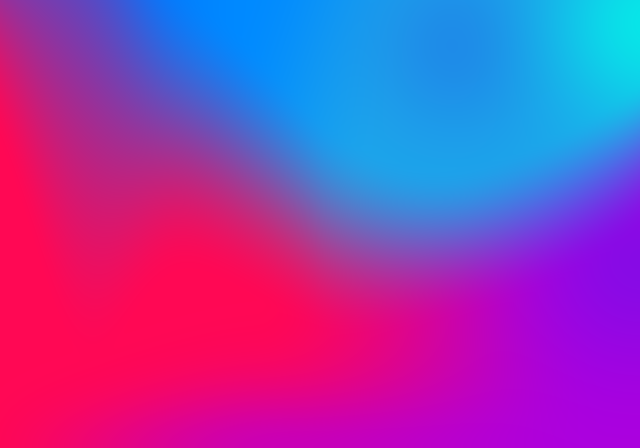
Reproduce this background procedurally as a Shadertoy shader.

```glsl
#define GLOW_RADIUS 0.20
#define CYAN_RADIUS 0.22
#define VIOLET_RADIUS 0.25
#define FLOOR_REACH 0.14
#define EDGE_SOFTNESS 0.17

const vec3 RED     = vec3(1.00, 0.03, 0.33);
const vec3 MAGENTA = vec3(0.79, 0.00, 0.71);
const vec3 PURPLE  = vec3(0.68, 0.00, 0.87);
const vec3 VIOLET  = vec3(0.53, 0.04, 0.90);
const vec3 INDIGO  = vec3(0.02, 0.41, 0.98);
const vec3 AZURE   = vec3(0.00, 0.54, 1.00);
const vec3 SKY     = vec3(0.11, 0.65, 0.92);
const vec3 STEEL   = vec3(0.12, 0.54, 0.91);
const vec3 CYAN    = vec3(0.03, 0.90, 0.91);

float bell(float x) {
    return exp(-x * x);
}

// Round falloff, measured in canvas heights
float glow(vec2 uv, vec2 center, float radius) {
    vec2 aspect = vec2(iResolution.x / iResolution.y, 1.0);
    return bell(length((uv - center) * aspect) / radius);
}

// Warm field: red to purple across, magenta along the floor
vec3 warmField(vec2 uv) {
    float rise = smoothstep(-0.05, 0.45, uv.x);
    float reach = FLOOR_REACH * mix(0.65, 1.0, rise);
    vec3 color = mix(RED, MAGENTA, rise * bell(uv.y / reach));
    color = mix(color, PURPLE, smoothstep(0.40, 0.95, uv.x));
    return mix(color, VIOLET, glow(uv, vec2(1.0, 0.42), VIOLET_RADIUS));
}

// Cool field: indigo to sky, with a darker pool and a bright corner
vec3 coolField(vec2 uv) {
    float diagonal = uv.x + 0.25 * (1.0 - uv.y);
    vec3 color = mix(INDIGO, AZURE, smoothstep(0.10, 0.40, uv.x));
    color = mix(color, SKY, smoothstep(0.38, 0.68, diagonal));
    color = mix(color, STEEL, glow(uv, vec2(0.72, 0.90), GLOW_RADIUS));
    return mix(color, CYAN, glow(uv, vec2(1.02, 0.95), CYAN_RADIUS));
}

// Share of the cool field above a curved, uneven soft boundary
float coolCoverage(vec2 uv) {
    float rightRise = pow(max(2.0 * uv.x - 1.0, 0.0), 1.5);
    float height = 1.06 - 1.12 * uv.x + 0.71 * rightRise
                 - 0.065 * bell((uv.x - 0.2) / 0.1);
    float width = EDGE_SOFTNESS
                + 0.13 * (1.0 - smoothstep(0.30, 0.75, uv.x))
                + 0.40 * bell((uv.x - 0.12) / 0.1);
    return smoothstep(height - width, height + width, uv.y);
}

void mainImage(out vec4 fragColor, in vec2 fragCoord) {
    vec2 uv = fragCoord / iResolution.xy;
    vec3 color = mix(warmField(uv), coolField(uv), coolCoverage(uv));
    fragColor = vec4(color, 1.0);
}
```
